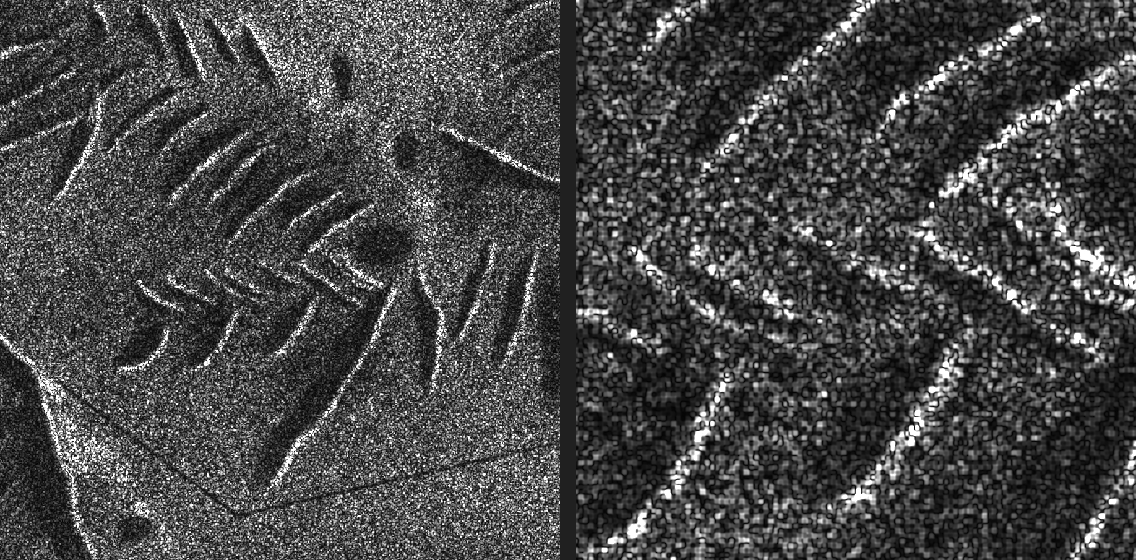
Left: the whole. Right: its middle third, enlarged.
Reproduce this texture procedurally as a Shadertoy shader.

```glsl
// Speckled radar view of ridged hills: bright crests, shaded slopes and grainy plains.

const float GRAIN_CELLS = 345.0;
const float PLAIN_TONE = 0.37;
const float SHADOW_TONE = 0.115;
const float CREST_WIDTH = 0.0052;
const float TAU = 6.2831853;

vec2 hash2(vec2 p) {
    vec3 q = fract(vec3(p.xyx) * vec3(0.1031, 0.1030, 0.0973));
    q += dot(q, q.yzx + 33.33);
    return fract((q.xx + q.yz) * q.zy);
}

float noise(vec2 p) {
    vec2 i = floor(p), f = fract(p);
    f = f * f * (3.0 - 2.0 * f);
    float low = mix(hash2(i).x, hash2(i + vec2(1, 0)).x, f.x);
    float high = mix(hash2(i + vec2(0, 1)).x, hash2(i + vec2(1, 1)).x, f.x);
    return mix(low, high, f.y);
}

float fbm(vec2 p) {
    return 0.5 * noise(p) + 0.3 * noise(p * 2.1 + 7.0) + 0.2 * noise(p * 4.3 + 19.0);
}

// Length of smoothly blended random waves, with even strength everywhere
float speckle(vec2 p) {
    vec2 i = floor(p), f = fract(p), wave = vec2(0.0);
    f = f * f * (3.0 - 2.0 * f);
    float power = 0.0;
    for (int k = 0; k < 4; k++) {
        vec2 corner = vec2(k & 1, k >> 1);
        vec2 h = hash2(i + corner + 11.0);
        vec2 w = mix(1.0 - f, f, corner);
        float weight = w.x * w.y;
        wave += weight * sqrt(-log(max(h.x, 0.0001))) * vec2(cos(TAU * h.y), sin(TAU * h.y));
        power += weight * weight;
    }
    return length(wave) / sqrt(power);
}

float blob(vec2 p, vec2 center, vec2 radius) {
    vec2 d = (p - center) / radius;
    return exp(-dot(d, d));
}

float lens(vec2 p, vec2 center, vec2 radius) {
    return 1.0 - smoothstep(0.6, 1.15, length((p - center) / radius));
}

float band(vec2 p, vec2 a, vec2 b, float width) {
    vec2 d = b - a;
    float t = clamp(dot(p - a, d) / dot(d, d), 0.0, 1.0);
    float s = length(p - a - t * d) / width;
    return exp(-s * s);
}

// x: bright crest from a to b, y: shaded slope beside it
vec2 ridge(vec2 p, vec2 a, vec2 b, float bend, float shade) {
    float len = length(b - a);
    vec2 along = (b - a) / len;
    float t = dot(p - a, along) / len;
    float tc = clamp(t, 0.0, 1.0);
    float arch = 4.0 * tc * (1.0 - tc);
    float s = dot(p - a, vec2(-along.y, along.x)) - bend * arch;
    float taper = smoothstep(-0.05, 0.1, t) * (1.0 - smoothstep(0.8, 1.06, t));
    float u = s / (shade * sqrt(max(arch, 0.01)));
    float crest = exp(-s * s / (CREST_WIDTH * CREST_WIDTH)) * taper;
    float slope = smoothstep(0.02, 0.2, u) * (1.0 - smoothstep(0.65, 1.1, u)) * taper;
    return vec2(crest, slope);
}

// Row of similar ridges whose heads lie between first and last
vec2 spurs(vec2 p, vec2 first, vec2 last, vec2 run, int count, float bend, float shade) {
    vec2 relief = vec2(0.0);
    for (int i = 0; i < count; i++) {
        vec2 h = hash2(vec2(i, count) + first * 91.0);
        vec2 head = mix(first, last, float(i) / float(count - 1)) + 0.02 * (h - 0.5);
        vec2 tail = head + run * (0.75 + 0.5 * h.x);
        vec2 one = ridge(p, head, tail, bend, shade * (0.6 + 0.8 * h.y));
        relief = max(relief, one * vec2(0.5 + 0.5 * h.y, 1.0));
    }
    return relief;
}

vec2 hills(vec2 p) {
    vec2 r = spurs(p, vec2(.28, .13), vec2(.67, .37), vec2(-.14, .12), 8, .016, .036);
    r = max(r, spurs(p, vec2(.17, .0), vec2(.435, .035), vec2(.05, .1), 5, -.006, .034));
    r = max(r, spurs(p, vec2(.25, .49), vec2(.62, .45), vec2(.1, .065), 8, .004, .024));
    r = max(r, spurs(p, vec2(.31, .57), vec2(.56, .54), vec2(-.11, .12), 3, -.014, .04));
    r = max(r, spurs(p, vec2(.87, .43), vec2(.955, .43), vec2(-.07, .2), 2, -.012, .034));
    r = max(r, spurs(p, vec2(.1, .06), vec2(.15, .2), vec2(-.2, .09), 3, .005, .03) * 0.75);
    r = max(r, spurs(p, vec2(1.0, .0), vec2(1.02, .08), vec2(-.12, .06), 2, .0, .035) * 0.8);
    r = max(r, ridge(p, vec2(.175, .16), vec2(.09, .37), -.03, .045));
    r = max(r, ridge(p, vec2(.715, .5), vec2(.44, .91), -.022, .07));
    r = max(r, ridge(p, vec2(.75, .47), vec2(.775, .72), -.022, .045));
    r = max(r, ridge(p, vec2(.78, .23), vec2(1.03, .34), -.006, .05));
    r = max(r, ridge(p, vec2(-.03, .58), vec2(.11, .71), -.008, .06));
    r = max(r, ridge(p, vec2(.08, .66), vec2(.18, 1.03), .012, .09));
    return r;
}

void mainImage(out vec4 fragColor, in vec2 fragCoord) {
    vec2 uv = fragCoord / iResolution.xy;
    vec2 map = vec2(uv.x, 1.0 - uv.y);

    // Uneven outlines
    vec2 p = map + 0.02 * (vec2(noise(map * 14.0), noise(map * 14.0 + 40.0)) - 0.5);
    p += 0.007 * (vec2(noise(map * 55.0), noise(map * 55.0 + 70.0)) - 0.5);

    // Dim upland with slanting streaks
    float upland = max(blob(p, vec2(.06, .13), vec2(.17, .15)), blob(p, vec2(.47, .32), vec2(.28, .15)));
    upland = max(upland, max(blob(p, vec2(.38, .55), vec2(.3, .1)), blob(p, vec2(.57, .63), vec2(.13, .15))));
    upland = max(upland, max(blob(p, vec2(.0, .86), vec2(.12, .22)), blob(p, vec2(.87, .32), vec2(.13, .12))));
    upland = max(upland, blob(p, vec2(.97, .11), vec2(.09, .1)));
    float streak = noise(vec2((p.x + p.y) * 62.0, (p.y - p.x) * 9.0));
    float tone = PLAIN_TONE * (0.78 + 0.44 * fbm(map * 9.0));
    tone *= (1.0 - 0.46 * upland) * (1.0 + upland * (streak - 0.5));

    // Bright plains and rough spine
    tone += 0.13 * blob(p, vec2(.66, .06), vec2(.22, .15)) + 0.14 * blob(p, vec2(.9, .87), vec2(.13, .1));
    float spine = max(band(p, vec2(.44, .05), vec2(.62, .21), .025), band(p, vec2(.62, .2), vec2(.77, .36), .022));
    spine = max(spine, max(band(p, vec2(.1, .68), vec2(.14, .83), .022), band(p, vec2(.17, .8), vec2(.29, .97), .025)));
    spine = max(spine, 0.6 * band(p, vec2(.77, .36), vec2(.74, .49), .016));
    tone += 0.5 * spine * noise(p * 32.0);

    // Shaded slopes, hollows and crests
    vec2 relief = hills(p);
    float hollow = max(lens(p, vec2(.605, .14), vec2(.022, .05)), lens(p, vec2(.72, .28), vec2(.026, .045)));
    hollow = max(hollow, max(lens(p, vec2(.99, .6), vec2(.035, .15)), lens(p, vec2(.24, .94), vec2(.04, .025))));
    hollow = max(hollow, lens(p, vec2(.68, .44), vec2(.06, .04)));
    tone = mix(tone, SHADOW_TONE, 0.88 * max(relief.y, hollow));
    tone += 0.75 * relief.x * (0.45 + 0.8 * noise(p * 34.0));

    // Narrow dark track
    float track = max(band(map, vec2(.1, .68), vec2(.42, .918), .0035), band(map, vec2(.42, .922), vec2(1.0, .79), .0035));
    tone *= 1.0 - 0.65 * track;

    float grey = tone * pow(speckle(uv * GRAIN_CELLS), 1.25);
    fragColor = vec4(vec3(clamp(grey + 0.015, 0.0, 1.0)), 1.0);
}
```
